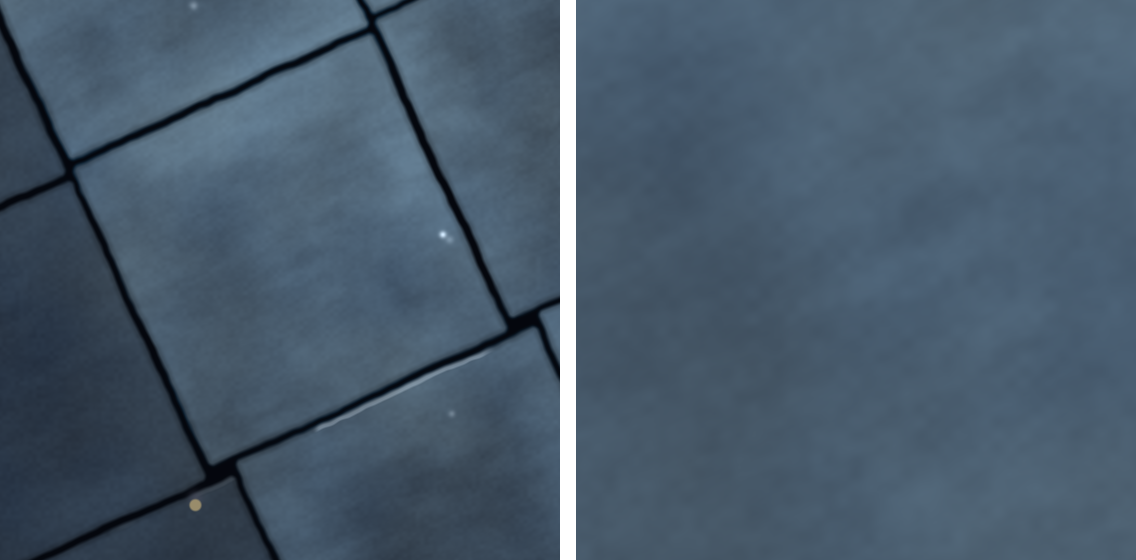
Left, the full canvas; right, a detail of the centre.
Reproduce this texture procedurally as a WebGL 1 fragment shader.

```glsl
precision highp float;
// Large worn slate-blue tiles, turned about 24 degrees, with slipped rows and columns.
// Each pixel takes the nearest of the surrounding tile boxes; whatever lies outside
// every box is dark gap. Noise layers mottle the faces and roughen the edges.
uniform vec2 u_resolution;

float hash(vec2 p) {
  return fract(sin(dot(p, vec2(127.1, 311.7))) * 43758.5453);
}

float noise(vec2 p) {
  vec2 i = floor(p), f = fract(p);
  f = f * f * (3.0 - 2.0 * f);
  return mix(mix(hash(i), hash(i + vec2(1, 0)), f.x),
             mix(hash(i + vec2(0, 1)), hash(i + vec2(1, 1)), f.x), f.y);
}

float fbm(vec2 p) {
  float sum = 0.0, amp = 0.5;
  for (int k = 0; k < 5; k++) {
    sum += amp * noise(p);
    p = mat2(1.6, 1.2, -1.2, 1.6) * p + 7.3;
    amp *= 0.5;
  }
  return sum;
}

float roundBox(vec2 q, vec2 halfSize, float r) {
  vec2 d = abs(q) - halfSize + r;
  return length(max(d, 0.0)) + min(max(d.x, d.y), 0.0) - r;
}

float spot(vec2 p, vec2 center, float radius) {
  vec2 d = (p - center) / radius;
  return exp(-dot(d, d));
}

void main() {
  vec2 uv = gl_FragCoord.xy / u_resolution.y;

  // Tile space: one unit per tile, with slightly wandering edges
  vec2 p = mat2(0.911, -0.413, 0.413, 0.911) * (uv - vec2(0.368, 0.157)) / 0.6;
  vec2 wobbly = p + 0.008 * (vec2(noise(p * 9.0), noise(p * 9.0 + 40.0)) - 0.5)
                  + 0.004 * (vec2(noise(p * 35.0), noise(p * 35.0 + 80.0)) - 0.5);

  // Nearest tile, each one slipped and tilted a little
  float dist = 10.0;
  vec2 local = vec2(0.0), tile = vec2(0.0);
  for (int j = -1; j <= 1; j++) {
    for (int i = -1; i <= 1; i++) {
      vec2 id = floor(p) + vec2(i, j);
      vec2 slip = vec2(-0.08 * min(id.y, 0.0), 0.03 * id.x);
      vec2 q = wobbly - id - 0.5 - slip;
      float tilt = 0.014 * (hash(id + 3.0) - 0.5);
      q += tilt * vec2(-q.y, q.x);
      float d = roundBox(q, vec2(0.488 + 0.003 * hash(id)), 0.014);
      if (d < dist) {
        dist = d;
        local = q;
        tile = id;
      }
    }
  }

  // Broad light from the upper right, dimmer in the left column
  vec2 toLight = uv - vec2(0.64, 0.86);
  float shaded = 1.0 - step(0.0, tile.x);
  float tone = 0.16 + 0.36 * exp(-2.0 * dot(toLight, toLight));
  tone += 0.07 * (hash(tile + 11.0) - 0.5) - 0.10 * shaded;
  tone += 0.10 * step(1.0, tile.y) * (1.0 - shaded);

  // Paler worn borders around a dull centre
  float border = max(abs(local.x), abs(local.y)) + 0.22 * (fbm(p * 4.0) - 0.5);
  tone += mix(0.20, 0.06, shaded) * smoothstep(0.18, 0.48, border);

  // Clouded mottling, brushed streaks and fine grain
  float mottle = mix(1.0, 0.5, shaded);
  tone += mottle * 0.42 * (fbm(p * 3.2 + tile * 5.0) - 0.48);
  tone += mottle * 0.16 * (fbm(p * vec2(9.0, 24.0) + 20.0) - 0.48);
  tone += 0.05 * (noise(uv * 130.0) - 0.5);
  vec3 color = mix(vec3(0.13, 0.165, 0.215), vec3(0.45, 0.57, 0.66), clamp(tone, 0.0, 1.0));
  color += 0.03 * (fbm(p * 3.0 + 60.0) - 0.5) * vec3(1.0, 0.2, -1.2);

  // Edges fall off into the gap; upper lips catch broken light
  color *= 1.0 - 0.22 * smoothstep(-0.022, 0.0, dist);
  float lip = smoothstep(0.472, 0.480, local.y) * smoothstep(0.45, 0.65, noise(p * vec2(7.0, 3.0) + 5.0));
  color += 0.20 * lip * (1.0 - 0.7 * shaded) * step(tile.y, -0.5);

  // Dark gaps with a faint blue-green rim
  float soft = 0.005 + 1.0 / u_resolution.y;
  float rim = noise(p * 5.0 + 30.0) * (1.0 - smoothstep(0.0, 0.012, dist)) * (1.0 - 0.8 * shaded);
  vec3 gap = vec3(0.015, 0.025, 0.05) + rim * vec3(0.03, 0.11, 0.16);
  color = mix(color, gap, smoothstep(-soft, soft, dist));

  // Bright chips and one sandy pebble
  color += 0.5 * spot(uv, vec2(0.791, 0.581), 0.006);
  color += 0.15 * spot(uv, vec2(0.803, 0.572), 0.007);
  color += 0.16 * spot(uv, vec2(0.807, 0.261), 0.006);
  color += 0.20 * spot(uv, vec2(0.346, 0.990), 0.007);
  vec2 pebble = vec2(0.349, 0.098);
  color = mix(color, vec3(0.30, 0.31, 0.38), 0.6 * spot(uv, pebble + vec2(0.0, 0.012), 0.012));
  color = mix(color, vec3(0.60, 0.55, 0.42), smoothstep(0.013, 0.008, length(uv - pebble)));

  gl_FragColor = vec4(color, 1.0);
}
```
